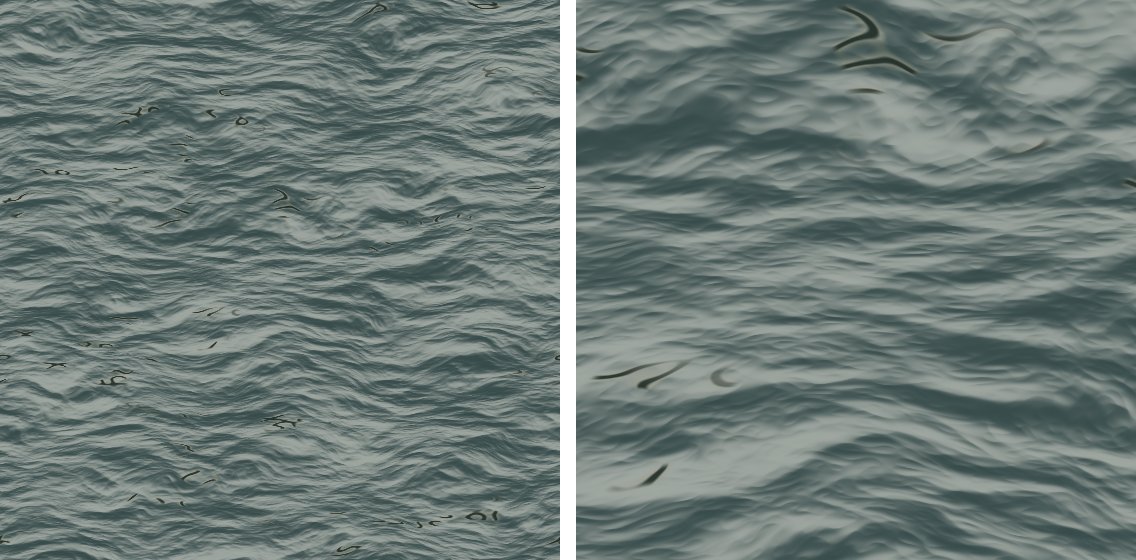
Left, the full canvas; right, a detail of the centre.
This texture is drawn by a WebGL 1 fragment shader. Its source:

```glsl
precision highp float;
// Choppy grey-green sea under an overcast sky, tiling in both directions.
// Octaves of ridged, wrapping gradient noise give sharp crests; their vertical
// slope picks dark wave faces or pale sky reflections, with sparse dark glints.

uniform vec2 u_resolution;

const vec3 DEEP_WATER = vec3(0.207, 0.290, 0.287);
const vec3 SKY_SHEEN = vec3(0.628, 0.657, 0.634);
const vec3 GLINT_DARK = vec3(0.120, 0.170, 0.150);
const vec3 GLINT_RIM = vec3(0.620, 0.610, 0.530);

// Random unit gradient for a lattice cell, wrapped to the period.
vec2 cellGradient(vec2 cell, vec2 period, float seed) {
  vec2 wrapped = floor(mod(cell + 0.5, period));
  vec3 q = fract(wrapped.xyx * vec3(0.1031, 0.1030, 0.0973) + seed * 0.137);
  q += dot(q, q.yzx + 33.33);
  float angle = 6.28319 * fract((q.x + q.y) * q.z);
  return vec2(cos(angle), sin(angle));
}

// Gradient noise around zero; p is in cells and repeats after period.
float gradientNoise(vec2 p, vec2 period, float seed) {
  vec2 cell = floor(p);
  vec2 f = p - cell;
  vec2 fade = f * f * f * (f * (f * 6.0 - 15.0) + 10.0);
  vec2 e = vec2(1.0, 0.0);
  float a = dot(cellGradient(cell, period, seed), f);
  float b = dot(cellGradient(cell + e.xy, period, seed), f - e.xy);
  float c = dot(cellGradient(cell + e.yx, period, seed), f - e.yx);
  float d = dot(cellGradient(cell + e.xx, period, seed), f - e.xx);
  return mix(mix(a, b, fade.x), mix(c, d, fade.x), fade.y);
}

// Noise over the unit tile with a whole number of cells per side.
float tileNoise(vec2 uv, vec2 cells, float seed) {
  return gradientNoise(uv * cells, cells, seed);
}

// Wave height with a slightly rounded crest where the noise crosses zero.
float ridge(vec2 uv, vec2 cells, float seed) {
  float n = tileNoise(uv, cells, seed);
  return -sqrt(n * n + 0.0025);
}

// Downward slope per cell: positive behind a crest, negative on its face.
float ridgeSlope(vec2 uv, vec2 cells, float seed) {
  const float STEP = 0.06;
  vec2 offset = vec2(0.0, 0.5 * STEP / cells.y);
  return (ridge(uv - offset, cells, seed) - ridge(uv + offset, cells, seed)) / STEP;
}

// Bends the crests so they arch and lean.
vec2 warp(vec2 uv) {
  float sway = tileNoise(uv, vec2(6.0, 9.0), 1.0);
  float lift = tileNoise(uv, vec2(5.0, 8.0), 2.0);
  float ripple = tileNoise(uv, vec2(17.0, 29.0), 3.0);
  return uv + vec2(0.03 * sway + 0.008 * ripple, 0.04 * lift + 0.006 * ripple);
}

// Summed wave slopes, from swell down to fine ripples.
float waveSlope(vec2 uv) {
  vec2 cells = vec2(7.0, 19.0);
  float weight = 0.95;
  float slope = 0.0;
  for (int i = 0; i < 5; i++) {
    slope += weight * ridgeSlope(uv, cells, 10.0 + float(i));
    cells = floor(cells * 1.75);
    weight *= 0.78;
  }
  return slope;
}

// Sparse patches, gathered in loose bands, where glints may appear.
float glintMask(vec2 uv) {
  float band = smoothstep(0.05, 0.20, tileNoise(uv, vec2(2.0, 7.0), 20.0));
  float patches = smoothstep(0.25, 0.34, tileNoise(uv, vec2(11.0, 40.0), 21.0));
  return band * patches;
}

void main() {
  vec2 uv = gl_FragCoord.xy / u_resolution;
  vec2 water = warp(uv);

  // Slope and broad light patches, spread evenly over the tonal range.
  float haze = tileNoise(water, vec2(4.0, 11.0), 5.0);
  float light = 1.05 * waveSlope(water) + 1.2 * haze;
  float tone = 1.0 / (1.0 + exp(-1.7 * light));
  vec3 color = mix(DEEP_WATER, SKY_SHEEN, tone);

  // Thin curling glints: a dark stroke inside a pale warm rim.
  float curl = tileNoise(water, vec2(24.0, 70.0), 22.0);
  float mask = glintMask(water);
  float rim = smoothstep(0.22, 0.08, abs(curl)) * mask;
  float stroke = smoothstep(0.10, 0.03, abs(curl)) * mask;
  color = mix(color, GLINT_RIM, 0.5 * rim);
  color = mix(color, GLINT_DARK, 0.9 * stroke);

  gl_FragColor = vec4(color, 1.0);
}
```
